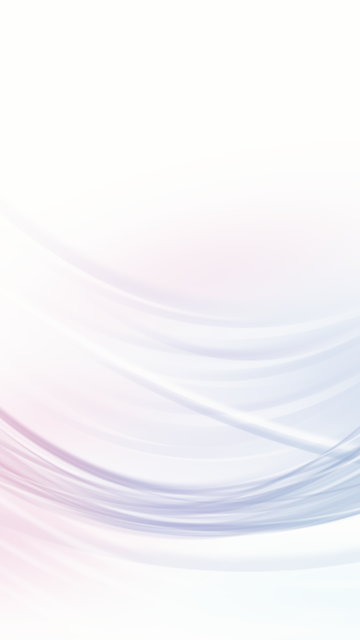
Give the GLSL for this background, as a Shadertoy shader.

```glsl
float hash(float n) { return fract(sin(n * 12.99) * 4375.85); }

vec2 gradientAt(vec2 cell) {
    float angle = 6.2832 * hash(dot(cell, vec2(1.0, 57.3)));
    return vec2(cos(angle), sin(angle));
}

float gradientNoise(vec2 p) {
    vec2 i = floor(p), f = fract(p);
    vec2 u = f * f * f * (f * (f * 6.0 - 15.0) + 10.0);
    vec2 e = vec2(0.0, 1.0);
    float low = mix(dot(gradientAt(i), f), dot(gradientAt(i + e.yx), f - e.yx), u.x);
    float high = mix(dot(gradientAt(i + e), f - e), dot(gradientAt(i + 1.0), f - 1.0), u.x);
    return mix(low, high, u.y);
}

// Parabola through the given heights at the left, middle and right
float arc(float x, vec3 h) {
    return h.x * (1.0 - x) * (1.0 - 2.0 * x) + 4.0 * h.y * x * (1.0 - x) + h.z * x * (2.0 * x - 1.0);
}

// Crisp lower edge, gradual fade towards the top
float ribbon(vec2 p, vec3 h, float width) {
    float d = p.y - arc(p.x, h);
    float aa = 1.2 / iResolution.y;
    return smoothstep(-aa, aa, d) * (1.0 - smoothstep(width * 0.4, width + aa, d));
}

float glow(vec2 p, vec2 center, vec2 size) {
    vec2 q = (p - center) / size;
    return exp(-dot(q, q));
}

vec3 strandTint(float x) {
    vec3 pink = vec3(0.87, 0.69, 0.79), lilac = vec3(0.73, 0.74, 0.87), blue = vec3(0.66, 0.75, 0.86);
    return mix(mix(pink, lilac, smoothstep(0.0, 0.48, x)), blue, smoothstep(0.45, 0.95, x));
}

void mainImage(out vec4 fragColor, in vec2 fragCoord) {
    vec2 p = fragCoord / iResolution.xy;
    vec3 white = vec3(0.995, 0.995, 0.99);
    vec3 tint = strandTint(p.x);
    vec3 lowEdge = vec3(0.232, 0.163, 0.197);
    vec3 highEdge = vec3(0.345, 0.235, 0.335);
    float low = arc(p.x, lowEdge);
    float t = (p.y - low) / (arc(p.x, highEdge) - low);

    // Broad haze
    vec3 col = white;
    vec2 slanted = p - vec2(0.0, 0.12 * (p.x - 0.5));
    col = mix(col, vec3(0.975, 0.915, 0.945), 0.75 * glow(slanted, vec2(0.55, 0.565), vec2(0.4, 0.085)));
    col = mix(col, vec3(0.83, 0.87, 0.935), 0.85 * glow(p, vec2(1.08, 0.39), vec2(0.5, 0.16)));
    col = mix(col, vec3(0.93, 0.93, 0.965), 0.55 * glow(p, vec2(0.55, 0.32), vec2(0.35, 0.13)));
    col = mix(col, vec3(0.97, 0.89, 0.93), 0.6 * glow(p, vec2(0.15, 0.35), vec2(0.28, 0.07)));

    // Faint folds above the main band
    for (int i = 0; i < 14; i++) {
        float n = float(i), k = (n + hash(n + 3.0)) / 14.0;
        vec3 h = mix(vec3(0.37, 0.25, 0.33), vec3(0.67, 0.53, 0.56), k);
        h += 0.03 * (vec3(hash(n + 21.0), hash(n + 42.0), hash(n + 63.0)) - 0.5);
        float fade = glow(p, vec2(0.35 + 0.5 * hash(n + 84.0), p.y), vec2(0.32, 1.0));
        float strand = ribbon(p, h, 0.012 + 0.03 * hash(n + 11.0)) * fade;
        vec3 shade = i % 2 == 0 ? white : mix(tint, vec3(0.84, 0.83, 0.92), 0.5);
        col = mix(col, shade, strand * (i % 2 == 0 ? 0.4 : 0.2));
    }
    col = mix(col, vec3(0.82, 0.81, 0.91), 0.4 * ribbon(p, vec3(0.66, 0.454, 0.48), 0.018) * glow(p, vec2(0.65, 0.45), vec2(0.24, 0.2)));

    // Long pale sash with a shaded underside
    float right = smoothstep(0.1, 0.8, p.x);
    col = mix(col, tint, 0.4 * right * ribbon(p, vec3(0.53, 0.368, 0.275), 0.014));
    col = mix(col, white, 0.75 * ribbon(p, vec3(0.544, 0.384, 0.292), 0.016));

    // Soft ground below the band
    vec3 ground = mix(white, vec3(0.965, 0.885, 0.925), glow(p, vec2(-0.05, 0.17), vec2(0.4, 0.1)));
    ground = mix(ground, vec3(0.935, 0.975, 0.985), 0.75 * glow(p, vec2(1.05, 0.07), vec2(0.5, 0.08)));
    float lower = ribbon(p, vec3(0.18, 0.112, 0.122), 0.03);
    ground = mix(ground, mix(tint, white, 0.5), 0.4 * lower);
    float aa = 1.2 / iResolution.y;
    float above = smoothstep(-aa, aa + 0.02 * smoothstep(0.4, 0.0, p.x), p.y - low);
    col = mix(ground, col, above);

    // Main band with fibres along its flow
    float fibre = gradientNoise(vec2(p.x * 2.0, t * 9.0 + p.x * 2.5)) + 0.5 * gradientNoise(vec2(p.x * 3.0 + 9.0, t * 24.0 - p.x * 3.0));
    float body = above * (1.0 - smoothstep(0.25, 1.15, t));
    col = mix(col, tint, body * clamp(0.52 + 0.5 * fibre, 0.0, 1.0));

    // Fine crossing strands
    for (int i = 0; i < 30; i++) {
        float n = float(i) + 100.0, k = hash(n);
        vec3 lean = vec3(hash(n + 31.0), hash(n + 62.0), hash(n + 93.0)) - 0.5;
        vec3 h = mix(lowEdge, highEdge, k) + lean * vec3(0.07, 0.02, 0.09);
        float fade = glow(p, vec2(hash(n + 124.0), p.y), vec2(0.38, 1.0));
        float strand = ribbon(p, h, 0.003 + 0.017 * pow(hash(n + 155.0), 2.0)) * fade;
        strand *= smoothstep(-0.012, 0.004, p.y - low);
        vec3 shade = i % 3 == 0 ? white : tint * vec3(0.95, 0.94, 0.97);
        col = mix(col, shade, strand * (i % 3 == 0 ? 0.55 : 0.42));
    }

    // Wispy streaks across the ground
    float wisp = gradientNoise(vec2(p.x * 2.0 + 4.0, (p.y - low + 0.12 * p.x) * 45.0));
    col = mix(col, white, 0.5 * (1.0 - above) * smoothstep(0.0, 0.5, wisp));
    fragColor = vec4(col, 1.0);
}
```
